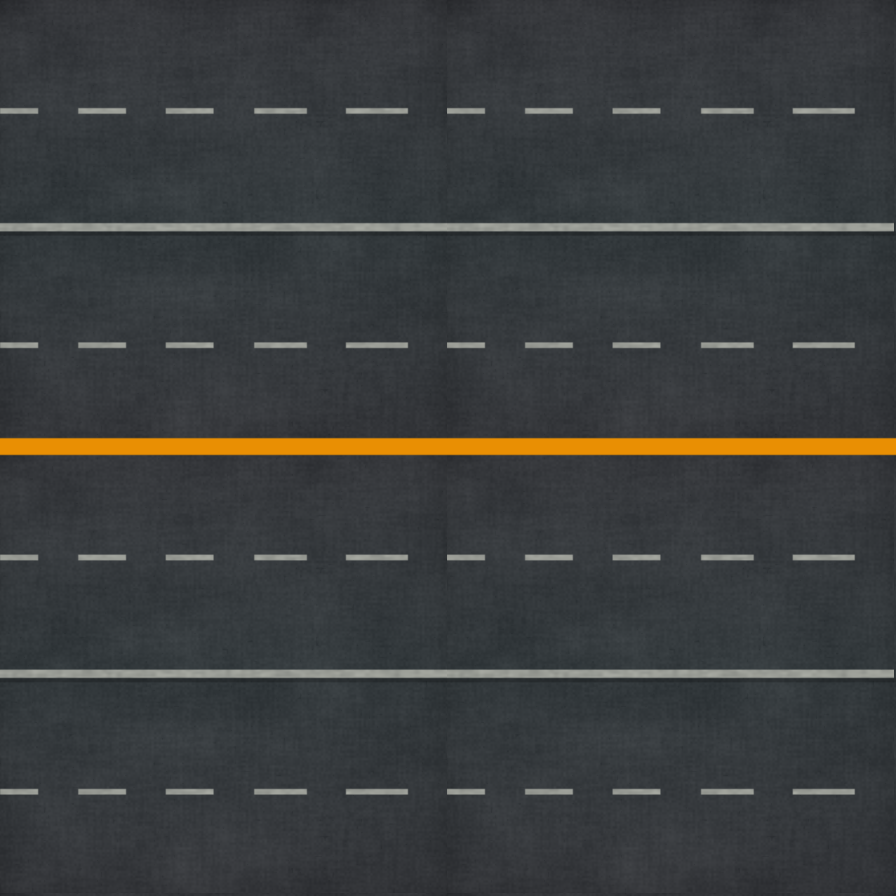
A three.js fragment shader for this texture:

```glsl
varying vec2 vUv;

#define TILE vec2(0.4987, 0.4984)
#define ASPHALT vec3(0.207, 0.223, 0.237)
#define WHITE_PAINT vec3(0.645, 0.655, 0.625)
#define ORANGE_PAINT vec3(0.912, 0.560, 0.010)
#define DASH_ROWS vec2(0.2484, 0.7730)
#define SOLID_ROW 0.5088
#define DASH_HALF 0.0063
#define SOLID_HALF 0.0092
#define ORANGE_HALF 0.0188
#define SOFT 0.0024
#define GRAIN 0.020

float hash(vec2 p) {
  vec3 q = fract(vec3(p.xyx) * 0.1031);
  q += dot(q, q.yzx + 33.33);
  return fract((q.x + q.y) * q.z);
}

float noise(vec2 p) {
  vec2 i = floor(p);
  vec2 f = fract(p);
  f = f * f * (3.0 - 2.0 * f);
  return mix(mix(hash(i), hash(i + vec2(1.0, 0.0)), f.x),
             mix(hash(i + vec2(0.0, 1.0)), hash(i + vec2(1.0, 1.0)), f.x), f.y);
}

float fbm(vec2 p) {
  float sum = 0.0;
  float amp = 0.5;
  for (int i = 0; i < 4; i++) {
    sum += amp * noise(p);
    p = p * 2.03 + 17.1;
    amp *= 0.5;
  }
  return sum;
}

// Soft band of the given half width around zero
float band(float d, float halfWidth) {
  return 1.0 - smoothstep(halfWidth - SOFT, halfWidth + SOFT, abs(d));
}

// Five dashes per tile, unevenly spaced and growing to the right
float dashes(float x) {
  float mask = 0.0;
  for (int i = 0; i < 5; i++) {
    float t = float(i) - 2.0;
    float t2 = t * t;
    float start = 0.371 + 0.198 * t - 0.0011 * t2 * t + 0.001 * t2 * t2;
    float len = 0.107 + 0.0029 * t + 0.0069 * t2 + 0.0026 * t2 * t - 0.0014 * t2 * t2;
    mask = max(mask, band(x - start - 0.5 * len, 0.5 * len));
  }
  return mask;
}

// Worn asphalt with blotches, woven streaks and fine grain
vec3 asphalt(vec2 p) {
  float blotch = fbm(p * vec2(7.0, 9.0)) - 0.47;
  float across = noise(p * vec2(22.0, 170.0)) - 0.5;
  float down = noise(p * vec2(170.0, 18.0) + 41.0) - 0.5;
  float grain = noise(p * 190.0 + 7.0) - 0.5;
  float shade = 0.075 * blotch + GRAIN * (0.8 * across + 0.8 * down + 1.3 * grain);
  float pit = smoothstep(0.90, 1.0, noise(p * 110.0 + 63.0));
  float middle = 1.0 - abs(2.0 * p.y - 1.0);
  vec3 color = ASPHALT + shade - 0.02 * pit;
  color += mix(vec3(0.002, -0.007, -0.006), vec3(-0.003, 0.006, 0.004), middle);

  // Darker tile borders
  vec2 edge = min(p, 1.0 - p);
  color *= 1.0 - 0.10 * exp(-edge.x * 30.0) - 0.08 * exp(-edge.y * 35.0);
  return color;
}

void main() {
  vec2 grid = vec2(vUv.x, 1.0 - vUv.y) / TILE;
  vec2 p = fract(grid);
  vec3 color = asphalt(p);

  // Shadow under the solid line
  color *= 1.0 - 0.22 * band(p.y - SOLID_ROW - 0.014, 0.005);

  // White markings, stopping at the last tile border
  float rows = max(band(p.y - DASH_ROWS.x, DASH_HALF), band(p.y - DASH_ROWS.y, DASH_HALF));
  float white = max(rows * dashes(p.x), band(p.y - SOLID_ROW, SOLID_HALF));
  white *= 1.0 - step(2.0, grid.x);
  float wear = 0.86 + 0.14 * noise(p * vec2(45.0, 160.0));
  color = mix(color, WHITE_PAINT * (0.93 + 0.10 * noise(p * 90.0)), white * wear);

  // Central orange line
  color = mix(color, ORANGE_PAINT, band(grid.y - 1.0, ORANGE_HALF));

  gl_FragColor = vec4(color, 1.0);
}
```
